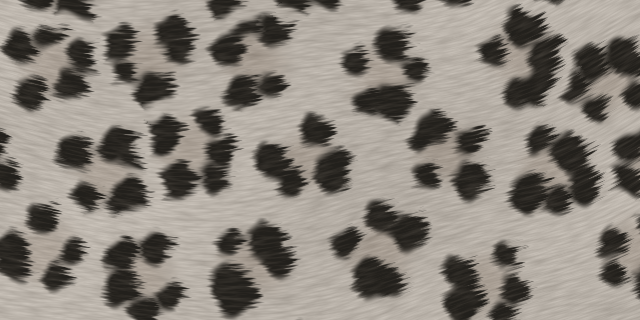
Reproduce this texture procedurally as a WebGL 1 fragment shader.

```glsl
precision highp float;
// Pale leopard fur: jittered cells each hold a rosette, a broken ring of
// soft-merged dark blobs. Stretched cellular noise makes the hair strands,
// which tint the coat and also drag the rosette edges into a fringe.

uniform vec2 u_resolution;

#define CELL vec2(0.365, 0.315)   // rosette spacing, in canvas heights
#define JITTER 0.42               // scatter of rosette centres
#define RING 0.098                // mean ring radius
#define BLOB_MIN 0.036
#define BLOB_MAX 0.062
#define MERGE 0.022               // how readily blobs fuse
#define GAP 0.026                 // clear coat kept along cell borders
#define EDGE 0.015                // softness of the rosette edges
#define FRINGE 0.030              // reach of hairs across the edges
#define HAIR vec2(10.0, 82.0)     // strand frequency along and across
#define HAIR_CONTRAST 0.15

const float TAU = 6.28319;
const vec3 COAT = vec3(0.715, 0.687, 0.652);
const vec3 TAN = vec3(0.625, 0.580, 0.535);
const vec3 DARK = vec3(0.135, 0.125, 0.108);

vec2 hash2(vec2 p) {
  vec3 q = fract(p.xyx * vec3(0.1031, 0.1030, 0.0973));
  q += dot(q, q.yzx + 33.33);
  return fract((q.xx + q.yz) * q.zy);
}

float smoothMin(float a, float b, float k) {
  float h = max(k - abs(a - b), 0.0) / k;
  return min(a, b) - 0.25 * h * h * k;
}

// Cellular distance; long strands once the input is stretched
float strand(vec2 p) {
  vec2 base = floor(p);
  float nearest = 4.0;
  for (int j = -1; j <= 1; j++)
    for (int i = -1; i <= 1; i++) {
      vec2 id = base + vec2(float(i), float(j));
      vec2 d = id + hash2(id) - p;
      nearest = min(nearest, dot(d, d));
    }
  return sqrt(nearest);
}

// x: signed distance to the dark blobs, y: distance to the rosette centre
vec2 rosette(vec2 p) {
  vec2 base = floor(p / CELL);
  vec2 centre = vec2(0.0), rival = vec2(0.0), cellId = base;
  float first = 9.0, second = 9.0;
  for (int j = -2; j <= 2; j++)
    for (int i = -2; i <= 2; i++) {
      vec2 id = base + vec2(float(i), float(j));
      vec2 c = id + 0.5 + JITTER * (hash2(id + 17.0) - 0.5);
      c.x += 0.5 * mod(id.y, 2.0) - 0.25;
      c *= CELL;
      float d = length(p - c);
      if (d < first) {
        second = first;
        rival = centre;
        first = d;
        centre = c;
        cellId = id;
      } else if (d < second) {
        second = d;
        rival = c;
      }
    }
  float border = (second * second - first * first) / (2.0 * length(rival - centre));

  // Uneven blobs around the ring
  vec2 seed = hash2(cellId + 5.0);
  vec2 shape = mix(vec2(0.88, 1.16), vec2(1.08, 0.98), seed.y);
  float blobs = 1.0;
  for (int i = 0; i < 5; i++) {
    float n = float(i);
    vec2 h = hash2(cellId * 7.0 + n * 13.0 + 41.0);
    float size = hash2(cellId * 3.0 + n * 29.0 + 71.0).x;
    float angle = TAU * (seed.x + (n + 0.75 * h.x) / 5.0);
    vec2 c = centre + RING * (0.85 + 0.3 * h.y) * shape * vec2(cos(angle), sin(angle));
    blobs = smoothMin(blobs, length(p - c) - mix(BLOB_MIN, BLOB_MAX, size), MERGE);
  }
  return vec2(max(blobs, GAP - border), first);
}

void main() {
  vec2 p = gl_FragCoord.xy / u_resolution.y;

  // Hair flow: near level at the left, rising to the right
  float flow = p.x * (0.17 * p.x - 0.2) + 0.02 * sin(5.0 * p.x + 4.0 * p.y);
  vec2 along = vec2(p.x, p.y - flow);
  float coarse = strand(along * HAIR);
  float fine = strand(along * HAIR * vec2(1.9, 1.8) + 31.0);
  float hair = 0.55 * coarse + 0.45 * fine - 0.47;

  // Rosettes, wobbled by layered sines and combed along the hair
  vec2 wobble = 0.007 * sin(p.yx * vec2(38.0, 33.0) + vec2(1.0, 4.0))
              + 0.004 * sin(p.yx * vec2(83.0, 71.0) + p * 29.0);
  vec2 comb = FRINGE * hair * vec2(1.6, 0.5);
  vec2 spot = rosette(p + wobble + comb);
  float dark = smoothstep(EDGE, -EDGE, spot.x + 0.018 * hair);

  // Coat with broad shading, tan rosette centres and fine strands
  float shade = sin(3.1 * p.x + 2.0 * p.y) + sin(7.0 * p.y - 4.3 * p.x + 1.0);
  vec3 coat = mix(COAT, TAN, 0.65 * smoothstep(0.14, 0.03, spot.y));
  coat += 0.012 * shade - HAIR_CONTRAST * hair;
  vec3 spotColor = DARK + vec3(0.16, 0.15, 0.14) * max(hair + 0.18, 0.0);
  gl_FragColor = vec4(mix(coat, spotColor, dark), 1.0);
}
```
